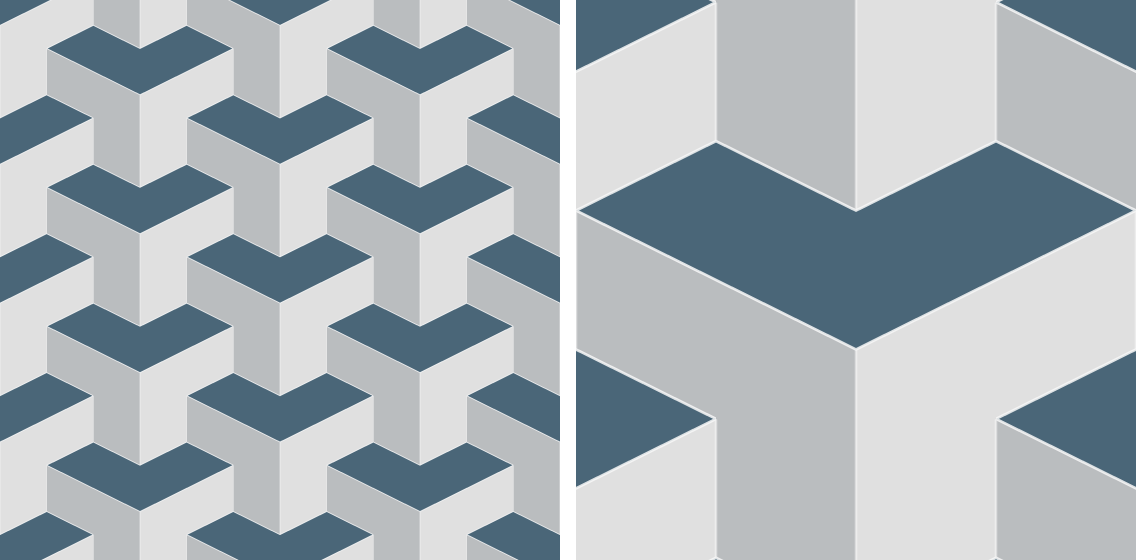
Left, the full canvas; right, a detail of the centre.
Give the GLSL for this pattern, as a WebGL 2 fragment shader.

```glsl
#version 300 es
precision highp float;
// Interlocking isometric chevron blocks: blue tops, grey left and pale right faces, fine light edges.

uniform vec2 u_resolution;
out vec4 fragColor;

const vec3 TOP_BLUE = vec3(0.29, 0.40, 0.47);
const vec3 LEFT_GREY = vec3(0.73, 0.74, 0.75);
const vec3 RIGHT_PALE = vec3(0.88);
const vec3 EDGE_LIGHT = vec3(0.97);

const vec2 UNIT = vec2(1.0 / 12.0, 0.04134);  // lattice step in canvas units
const vec2 NOTCH = vec2(0.25, 0.9134);        // inner corner of one chevron
const float PERIOD = 6.0;                     // repeat, in lattice steps
const float HALF_LINE = 0.0008;
const int SAMPLES = 4;

// Signed horizontal offset from the nearest block's centre line.
float centred(float x) {
    return mod(x + 0.5 * PERIOD, PERIOD) - 0.5 * PERIOD;
}

// Drop below the chevron's upper outline, wrapped down the column.
float dropBelow(float side, float y) {
    return mod(min(side, 2.0 - side) - y, PERIOD);
}

// Full height of a block, from its upper outline to its foot.
float blockHeight(float side) {
    return side < 1.0 ? PERIOD : PERIOD - 2.0 * side;
}

bool insideBlock(vec2 p) {
    float side = abs(centred(p.x));
    return side < 2.0 && dropBelow(side, p.y) < blockHeight(side);
}

float hairline(float dist, float halfWidth) {
    return 1.0 - step(halfWidth, dist);
}

// Faces and edge highlights of the block that contains p.
vec3 shadeBlock(vec2 p) {
    float x = centred(p.x);
    float side = abs(x);
    float drop = dropBelow(side, p.y);
    float cap = min(2.0, 4.0 - 2.0 * side);
    bool onTop = drop < cap;
    vec3 face = onTop ? TOP_BLUE : (x < 0.0 ? LEFT_GREY : RIGHT_PALE);

    // Sloping edges: upper outline, front rim and foot.
    float slope = UNIT.y * UNIT.x / length(UNIT);
    float sloping = min(min(drop, abs(drop - cap)), blockHeight(side) - drop) * slope;

    // Upright edges: outer ends, front ridge and sides of the stem.
    float upright = 2.0 - side;
    if (!onTop) upright = min(upright, side);
    if (side < 1.0 && drop > 4.0) upright = min(upright, 1.0 - side);
    upright *= UNIT.x;

    float glow = max(0.85 * hairline(sloping, HALF_LINE),
                     0.55 * hairline(upright, HALF_LINE));
    return mix(face, EDGE_LIGHT, glow);
}

// Two staggered sets of blocks fill the plane.
vec3 pattern(vec2 uv) {
    vec2 p = (uv - NOTCH) / UNIT;
    return shadeBlock(insideBlock(p) ? p : p - 0.5 * PERIOD);
}

void main() {
    // Average a grid of samples to smooth every edge.
    vec3 total = vec3(0.0);
    for (int j = 0; j < SAMPLES; j++) {
        for (int i = 0; i < SAMPLES; i++) {
            vec2 jitter = (vec2(i, j) + 0.5) / float(SAMPLES) - 0.5;
            total += pattern((gl_FragCoord.xy + jitter) / u_resolution);
        }
    }
    fragColor = vec4(total / float(SAMPLES * SAMPLES), 1.0);
}
```
